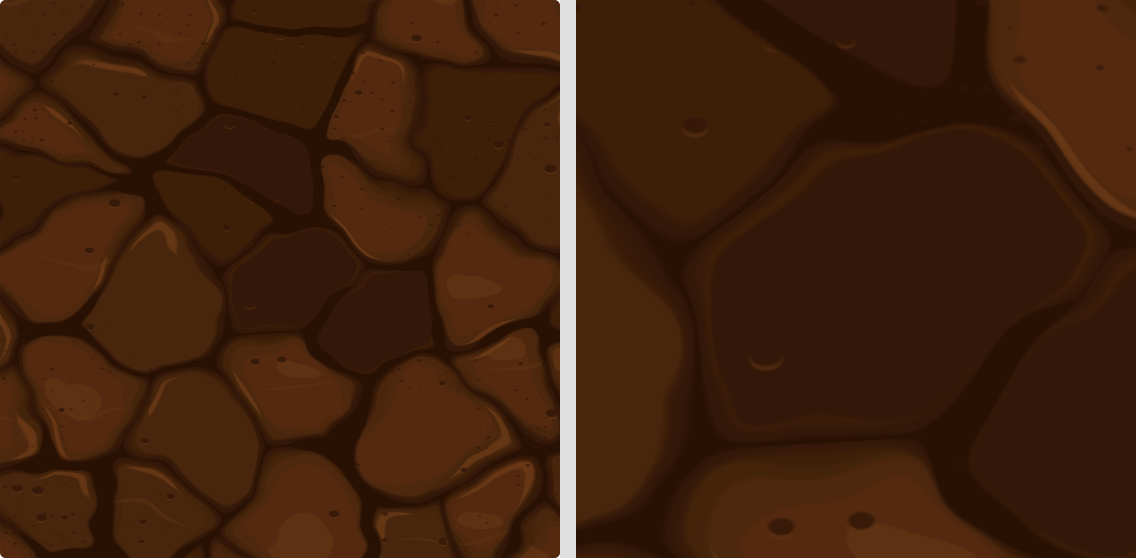
Left, the full canvas; right, a detail of the centre.
A Shadertoy shader for this texture:

```glsl
// Painted brown cave rock: rounded stones with layered tones, dark cracks, glints and pits.
const vec3 CRACK  = vec3(0.15, 0.06, 0.01);
const vec3 SHADE  = vec3(0.20, 0.09, 0.03);
const vec3 GROUND = vec3(0.24, 0.12, 0.03);
const vec3 BODY   = vec3(0.28, 0.15, 0.05);
const vec3 WARM   = vec3(0.33, 0.16, 0.06);
const vec3 LIGHT  = vec3(0.37, 0.20, 0.07);
const vec3 GLINT  = vec3(0.43, 0.23, 0.09);
const vec2 STONES = vec2(4.9, 5.5);   // stones across the canvas
const float JITTER = 0.82;            // irregularity of the stone centres
const float ROUNDING = 24.0;          // higher gives sharper stone corners
const float SOFT = 0.010;             // edge softness in stone units
const float PIT_GRID = 21.0;
const float SPECK_GRID = 58.0;
const float CORNER = 0.010;           // radius of the canvas corners

vec2 hash2(vec2 p) {
    vec3 q = fract(p.xyx * vec3(0.1031, 0.1030, 0.0973));
    q += dot(q, q.yzx + 33.33);
    return fract((q.xx + q.yz) * q.zy);
}

float noise(vec2 p) {
    vec2 i = floor(p), f = fract(p);
    f = f * f * (3.0 - 2.0 * f);
    return mix(mix(hash2(i).x, hash2(i + vec2(1, 0)).x, f.x),
               mix(hash2(i + vec2(0, 1)).x, hash2(i + vec2(1, 1)).x, f.x), f.y);
}

float cover(float d) { return smoothstep(-SOFT, SOFT, d); }

vec2 centre(vec2 cell) { return cell + 0.5 + JITTER * (hash2(cell + 40.0) - 0.5); }

// Finds the nearest stone; returns its rounded border distance.
float stoneField(vec2 p, out vec2 id, out vec2 local) {
    vec2 base = floor(p);
    float nearest = 9.0;
    for (int y = -1; y <= 1; y++)
    for (int x = -1; x <= 1; x++) {
        vec2 cell = base + vec2(x, y);
        vec2 r = p - centre(cell);
        if (dot(r, r) < nearest) { nearest = dot(r, r); id = cell; local = r; }
    }
    float sum = 0.0;
    for (int y = -2; y <= 2; y++)
    for (int x = -2; x <= 2; x++) {
        if (x == 0 && y == 0) continue;
        vec2 gap = centre(id + vec2(x, y)) - centre(id);
        float border = dot(0.5 * gap - local, normalize(gap));
        sum += exp(-ROUNDING * border);
    }
    return -log(sum) / ROUNDING;
}

// Scattered flat ovals: x is the hollow, y its lit lower lip.
vec2 pits(vec2 uv, float grid, float share, float size) {
    vec2 g = uv * grid, cell = floor(g), rnd = hash2(cell + 7.0);
    vec2 r = fract(g) - 0.5 - 0.4 * (hash2(cell + 91.0) - 0.5);
    float radius = size * (0.5 + rnd.y);
    float soft = 0.0018 * grid;
    float hollow = smoothstep(soft, -soft, length(r * vec2(1.0, 1.5)) - radius);
    float lip = smoothstep(soft, -soft, length((r + vec2(0.0, 0.3 * radius)) * vec2(1.0, 1.5)) - radius);
    return step(rnd.x, share) * vec2(hollow, lip * (1.0 - hollow));
}

void mainImage(out vec4 fragColor, in vec2 fragCoord) {
    vec2 uv = fragCoord / iResolution.xy;
    vec2 p = uv * STONES + 3.0;
    vec2 bend = vec2(noise(p * 1.4), noise(p * 1.4 + 17.0)) - 0.5;
    vec2 ripple = vec2(noise(p * 4.5 + 5.0), noise(p * 4.5 + 29.0)) - 0.5;
    p += 0.42 * bend + 0.09 * ripple;

    vec2 id, local;
    float d = stoneField(p, id, local);
    vec2 kind = hash2(id + 3.0), look = hash2(id + 61.0);
    vec2 outward = local / max(length(local), 0.001);
    float wobbleA = noise(p * 3.0 + 50.0), wobbleB = noise(p * 2.3 + 80.0);
    float raised = step(0.17, kind.x), warm = step(0.34, kind.x);

    // Stone tones, stacked as translucent layers
    vec3 col = mix(GROUND, SHADE, step(kind.x, 0.06) * cover(d - 0.06));
    col = mix(col, BODY, raised * 0.55 * cover(d - 0.015 - 0.07 * wobbleB));
    col = mix(col, BODY, raised * cover(d - 0.035 - 0.08 * wobbleA));
    float lean = d + 0.12 * dot(local, look - 0.5);
    col = mix(col, WARM, warm * 0.5 * cover(lean - 0.05 - 0.09 * wobbleB));
    col = mix(col, WARM, warm * cover(lean - 0.09 - 0.10 * wobbleA));

    // Lit patch and slim streak on the face
    vec2 patchPos = local - 0.30 * (look - 0.5) - vec2(-0.06, 0.10);
    patchPos.y += 0.25 * patchPos.x * (kind.y - 0.3);
    float lit = 0.20 - length(patchPos * vec2(0.9, 1.7)) + 0.06 * (wobbleA - 0.5);
    col = mix(col, mix(BODY, LIGHT, warm), raised * step(0.25, look.x) * 0.85 * cover(min(lit, d - 0.09)));
    float streak = 0.022 * (1.0 - 2.2 * abs(local.x)) - abs(local.y - 0.06 * sin(4.0 * local.x + 6.0 * look.y));
    col = mix(col, LIGHT, raised * step(0.5, kind.y) * 0.5 * cover(min(streak, d - 0.05)));

    // Shadow pockets and tapering cracks
    float under = smoothstep(0.2, 1.0, dot(outward, normalize(vec2(look.x - 0.4, -0.7))));
    float gapNoise = noise(p * 1.7 + 120.0);
    float pocket = 0.012 + 0.050 * gapNoise + 0.045 * under * look.y;
    col = mix(col, SHADE, 0.6 * cover(pocket + 0.018 * wobbleB - d));
    col = mix(col, SHADE, cover(pocket - 0.008 - d));
    float crack = 0.060 * smoothstep(0.35, 0.9, gapNoise) + 0.018 * under - 0.004;
    col = mix(col, CRACK, 0.9 * cover(crack - d));

    // Curved glints along one side of some stones
    float side = 6.2832 * hash2(id + 15.0).x;
    float arc = smoothstep(0.72, 1.0, dot(outward, vec2(cos(side), sin(side))));
    float glint = 0.032 * arc - 0.008 - abs(d - 0.085 - 0.03 * wobbleA);
    col = mix(col, GLINT, raised * step(0.4, look.y) * 0.75 * cover(glint));

    // Pits and fine specks
    vec2 pit = pits(uv, PIT_GRID, 0.11, 0.15) * cover(d - 0.07);
    col = mix(mix(col, SHADE, 0.85 * pit.x), LIGHT, 0.6 * pit.y);
    float speckArea = smoothstep(0.45, 0.6, noise(p * 1.2 + 200.0));
    col = mix(col, SHADE, 0.7 * speckArea * pits(uv, SPECK_GRID, 0.22, 0.15).x);

    // Rounded canvas corners
    vec2 rim = max(abs(uv - 0.5) - 0.5 + CORNER, 0.0);
    col = mix(col, vec3(1.0), smoothstep(-0.001, 0.001, length(rim) - CORNER));
    fragColor = vec4(col, 1.0);
}
```
